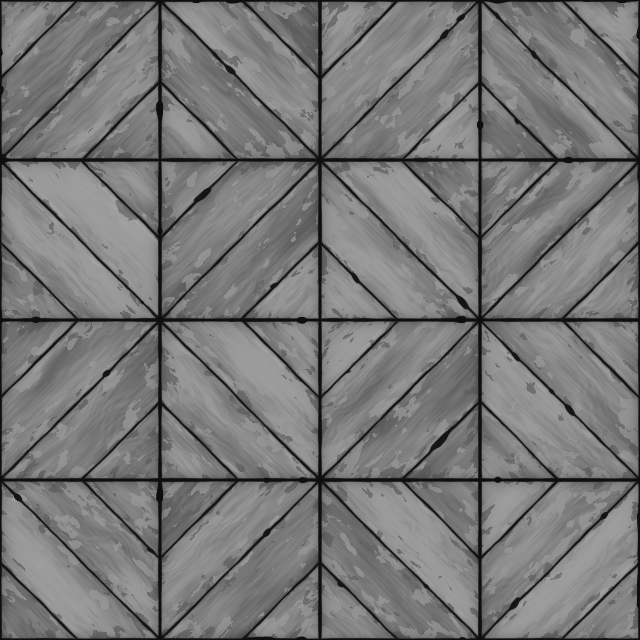
A three.js fragment shader for this texture:

```glsl
varying vec2 vUv;

float hash(vec2 p) {
  vec3 q = fract(vec3(p.xyx) * 0.1031);
  q += dot(q, q.yzx + 33.33);
  return fract((q.x + q.y) * q.z);
}

float noise(vec2 p) {
  vec2 i = floor(p), f = fract(p);
  f = f * f * (3.0 - 2.0 * f);
  return mix(mix(hash(i), hash(i + vec2(1.0, 0.0)), f.x),
             mix(hash(i + vec2(0.0, 1.0)), hash(i + 1.0), f.x), f.y);
}

float fbm(vec2 p) {
  float sum = 0.0, amp = 0.533;
  for (int i = 0; i < 4; i++) {
    sum += amp * noise(p);
    p = p * 2.03 + 17.3;
    amp *= 0.5;
  }
  return sum;
}

void main() {
  // Four by four tiles, mirrored in a checker so diagonals form diamonds
  vec2 p = vUv * 4.0;
  vec2 tile = min(floor(p), 3.0);
  vec2 q = p - tile;
  if (mod(tile.x + tile.y, 2.0) < 0.5) q.x = 1.0 - q.x;

  // Slightly uneven diagonal joints and the plank between them
  float across = q.y - q.x + 0.022 * (fbm(p * 5.0) - 0.5);
  float along = q.x + q.y;
  float plank = step(-0.51, across) + step(0.0, across) + step(0.51, across);
  vec2 seed = vec2(hash(tile + plank * 9.7 + 3.0), hash(tile * 3.1 + plank + 41.0)) * 90.0;

  vec2 toSide = min(q, 1.0 - q);
  float gridDist = min(toSide.x, toSide.y);
  float diagDist = min(abs(across), abs(abs(across) - 0.51)) * 0.707;
  float edgeDist = min(gridDist, diagDist + 0.035);

  // Wood: plank tone, broad streaks, growth rings and fine fibres
  float warp = fbm(vec2(along * 1.6, across * 2.5) + seed);
  float streak = fbm(vec2(along * 1.1, across * 6.0 + warp) + seed);
  float tone = 0.52 + 0.13 * (hash(seed) - 0.5) + 0.3 * (streak - 0.5);
  tone += 0.05 * (hash(tile + 23.0) - 0.5);
  float rings = sin(6.283 * (across * 15.0 + warp * 9.0));
  tone += 0.013 * rings * smoothstep(0.35, 0.6, noise(p * 3.0 + 8.0));
  tone += 0.055 * (noise(vec2(along * 5.0, across * 65.0) + seed) - 0.5);
  tone += 0.035 * (fbm(vec2(along * 9.0, across * 28.0) + seed) - 0.5);

  // Brushed light and dark chips gathering at the edges
  vec2 brush = vec2(along * 6.0, across * 13.0) + 1.5 * warp;
  float pale = fbm(brush + seed + 31.0) - 0.51 - edgeDist * 1.1;
  float dark = fbm(brush * 1.2 + seed + 67.0) - 0.52 - edgeDist * 2.0;
  tone = mix(tone, 0.6, 0.75 * smoothstep(0.0, 0.035, pale));
  tone = mix(tone, 0.37, 0.7 * smoothstep(0.0, 0.04, dark));
  tone = min(tone, 0.56 + 0.25 * (tone - 0.56) + 0.03);

  // Bevel: soft shade beside the joints and a faint worn rim
  float wear = noise(p * 11.0 + 5.0);
  tone *= 1.0 - 0.28 * exp(-gridDist * 32.0) - 0.2 * exp(-diagDist * 60.0);
  float rim = smoothstep(0.012, 0.024, diagDist) * smoothstep(0.046, 0.03, diagDist);
  tone += 0.045 * rim * smoothstep(0.4, 0.7, wear);

  // Dark joints with varying width, occasional blots and corner knots
  float blot = smoothstep(0.86, 0.98, noise(p * 9.0 + 50.0));
  float width = 0.004 * (wear - 0.5) + 0.014 * blot;
  float knot = min(length(q), length(1.0 - q)) + 0.012 * (noise(p * 40.0) - 0.5);
  float joint = 1.0 - smoothstep(0.005, 0.016, gridDist - width);
  float seam = 1.0 - smoothstep(0.002, 0.012, diagDist - width);
  float ink = max(joint, 0.93 * seam);
  ink = max(ink, 1.0 - smoothstep(0.018, 0.042, knot));
  gl_FragColor = vec4(vec3(mix(tone, 0.055, ink)), 1.0);
}
```
